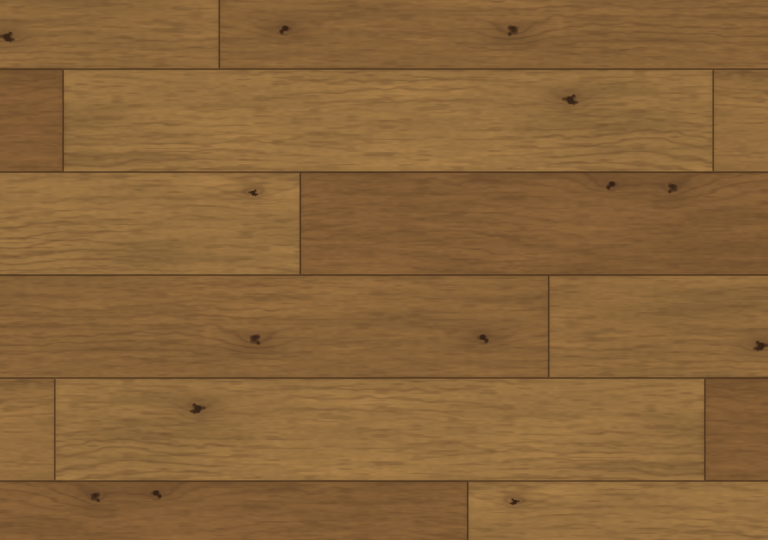
Reproduce this texture procedurally as a WebGL 2 fragment shader.

```glsl
#version 300 es
precision highp float;
// Oak plank floor: six staggered rows of brown and golden boards with grain, knots and thin seams.
uniform vec2 u_resolution;
out vec4 outColor;

const float ROW_HEIGHT = 0.1907;
const float ROW_SHIFT = 0.0815;
const float PLANK_LENGTH = 1.2037;
const float SEAM_HALF_WIDTH = 0.0011;
const vec3 DARK_OAK = vec3(0.495, 0.350, 0.200);
const vec3 GOLD_OAK = vec3(0.595, 0.448, 0.258);
const vec3 GRAIN_BROWN = vec3(0.37, 0.255, 0.155);
const vec3 KNOT_BROWN = vec3(0.17, 0.105, 0.065);
const vec3 SEAM_BROWN = vec3(0.23, 0.15, 0.085);

// One row: first joint, board tones from left to right,
// knots as start, step, bend of the spacing, and height in the row.
struct Row { float joint; vec3 tones; vec4 knots; };

Row rowLayout(int kind) {
  if (kind == 0) return Row(0.556, vec3(0.85, 0.08, 0.1), vec4(0.469, 0.664, -0.2755, 0.83));
  if (kind == 1) return Row(0.117, vec3(0.0, 0.88, 0.68), vec4(1.056, 5.0, 0.0, 0.71));
  return Row(0.406, vec3(0.62, 0.38, 0.4), vec4(0.013, 0.515, -0.0465, 0.36));
}

float hash(vec2 p) {
  vec3 q = fract(p.xyx * 0.1031);
  q += dot(q, q.yzx + 33.33);
  return fract((q.x + q.y) * q.z);
}

float noise(vec2 p) {
  vec2 cell = floor(p), f = fract(p);
  f = f * f * (3.0 - 2.0 * f);
  float low = mix(hash(cell), hash(cell + vec2(1, 0)), f.x);
  float high = mix(hash(cell + vec2(0, 1)), hash(cell + vec2(1, 1)), f.x);
  return mix(low, high, f.y);
}

float fbm(vec2 p) {
  float sum = 0.0, weight = 0.5;
  for (int i = 0; i < 4; i++) {
    sum += weight * noise(p);
    p = p * 2.03 + 11.7;
    weight *= 0.5;
  }
  return sum;
}

float softLine(float d, float halfWidth, float pixel) {
  return 1.0 - smoothstep(halfWidth - pixel, halfWidth + pixel, d);
}

// Returns x: grain bend, y: brown halo, z: dark core.
vec3 knotField(vec2 pos, vec4 knots, float seed) {
  vec3 field = vec3(0.0);
  for (int i = 0; i < 3; i++) {
    float n = float(i);
    float size = 0.75 + 0.45 * hash(vec2(n, seed));
    float lift = knots.w + 0.12 * (hash(vec2(seed, n + 5.0)) - 0.5);
    vec2 center = vec2(knots.x + knots.y * n + knots.z * n * (n - 1.0), lift * ROW_HEIGHT);
    vec2 d = (pos - center) / size;
    float eye = length(d * vec2(0.8, 1.9));
    float rough = length(d * vec2(0.8, 1.15)) + 0.009 * (noise(d * 170.0 + n) - 0.5);
    field.x += exp(-eye / 0.038);
    field.y += exp(-eye * eye / 0.0011);
    field.z += 1.0 - smoothstep(0.003, 0.0115, rough);
  }
  return min(field, vec3(1.5, 1.0, 1.0));
}

vec3 oak(vec2 pos, float seed, float tone, vec3 knot) {
  vec2 g = pos + seed * vec2(7.31, 3.17);
  vec3 color = mix(DARK_OAK, GOLD_OAK, tone);

  // Broad cloudy bands and soft streaks
  float cloud = fbm(g * vec2(3.0, 15.0)) - 0.47;
  float streak = fbm(g * vec2(7.0, 75.0)) - 0.47;
  color *= 1.0 + 0.20 * cloud + 0.20 * streak;

  // Growth rings flowing round the knots
  float rings = g.y * 52.0 + 4.0 * fbm(g * vec2(2.6, 8.0)) + 2.6 * knot.x;
  rings += 0.35 * noise(g * vec2(45.0, 130.0));
  float ripple = pow(0.5 + 0.5 * cos(6.28318 * rings), 4.0);
  ripple *= 1.0 - smoothstep(0.25, 0.65, fwidth(rings));
  float patchy = smoothstep(0.36, 0.66, fbm(g * vec2(2.2, 9.0) + 31.0));
  color = mix(color, GRAIN_BROWN, ripple * (0.06 + 0.27 * patchy + 0.2 * knot.y));

  // Short pores and fine fibres
  float pores = smoothstep(0.56, 0.92, noise(g * vec2(30.0, 235.0)));
  float fibre = noise(g * vec2(85.0, 260.0) + 9.0) - 0.5;
  color = mix(color, GRAIN_BROWN, 0.24 * pores);
  color *= 1.0 + 0.07 * fibre;

  color = mix(color, GRAIN_BROWN, 0.42 * knot.y);
  return mix(color, KNOT_BROWN, 0.85 * knot.z);
}

void main() {
  vec2 p = gl_FragCoord.xy / u_resolution.y;
  float pixel = 1.0 / u_resolution.y;
  float rowPos = (p.y + ROW_SHIFT) / ROW_HEIGHT;
  int row = int(floor(rowPos));

  // The lower three rows mirror the upper three
  float x = row < 3 ? u_resolution.x / u_resolution.y - p.x : p.x;
  int kind = row % 3;
  Row layout_ = rowLayout(kind);
  vec2 pos = vec2(x, fract(rowPos) * ROW_HEIGHT);

  float along = (x - layout_.joint) / PLANK_LENGTH;
  int plank = clamp(int(floor(along)) + 1, 0, 2);
  vec3 knot = knotField(pos, layout_.knots, float(kind));
  vec3 color = oak(pos, float(kind * 3 + plank + 1), layout_.tones[plank], knot);

  // Seams between rows and at board ends
  float rowGap = min(pos.y, ROW_HEIGHT - pos.y);
  float endGap = abs(along - round(along)) * PLANK_LENGTH;
  float gap = min(rowGap, endGap);
  color *= 1.0 - 0.08 * exp(-gap / 0.004);
  color = mix(color, SEAM_BROWN, 0.85 * softLine(gap, SEAM_HALF_WIDTH, pixel));
  outColor = vec4(color, 1.0);
}
```
